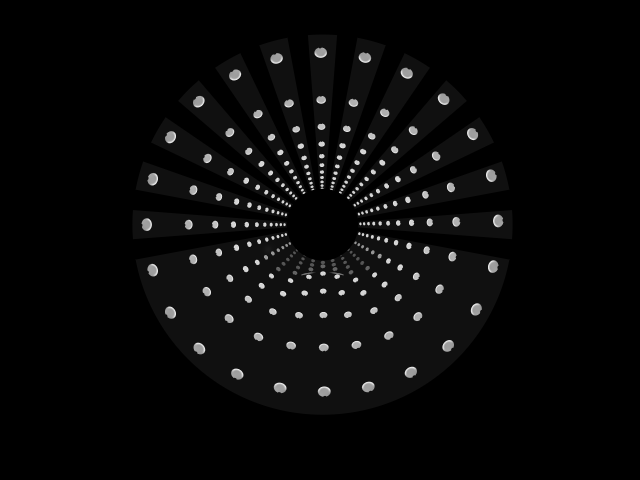
Reproduce this background procedurally as a Shadertoy shader.

```glsl
// Dark fanned disc with a round hole and converging rings of pale notched dots.

const float SECTOR = 0.2617994; // one of 24 equal sectors

// 1 inside a shape (positive distance), softened over one pixel
float fill(float d, float px) {
    return clamp(d / px + 0.5, 0.0, 1.0);
}

// Radius of ring n along the direction with the given sine
float ringRadius(float n, float s) {
    float side = 1.0 / (2.73 + 0.84 * n + 0.015 * n * n);
    float top = 1.0 / (2.79 + 1.054 * n);
    float bottom = max(0.348 * pow(0.736, n), 0.127 - 0.008 * n);
    return s > 0.0 ? mix(side, top, s * s * s) : mix(side, bottom, pow(-s, 6.0));
}

void mainImage(out vec4 fragColor, in vec2 fragCoord) {
    float px = 1.0 / iResolution.y;
    vec2 p = (fragCoord - 0.5 * iResolution.xy) * px - vec2(0.0052, 0.032);
    float r = max(length(p), 1e-4);
    float angle = atan(p.y, p.x);

    // Separate blades above, one solid fan below
    float fromBlade = abs(angle - SECTOR * round(angle / SECTOR));
    float blade = r * (0.0767 - fromBlade);
    float fan = r * (1.386 - acos(clamp(-p.y / r, -1.0, 1.0)));
    float annulus = min(0.396 - r, r - 0.0747);
    float panel = fill(min(annulus, max(blade, fan)), px);
    float shade = 0.064 * panel;

    // Dots, slightly turned against the blades
    float turned = angle - 0.0105 * (1.0 + cos(angle));
    float spoke = SECTOR * round(turned / SECTOR);
    float s = sin(spoke);
    float across = r * sin(turned - spoke);
    for (float n = 0.0; n < 11.0; n++) {
        float size = 0.036 / (2.73 + 0.84 * n + 0.015 * n * n);
        vec2 q = vec2(across, r - ringRadius(n, s)) / size;
        float body = (1.0 - length(q * vec2(1.0, 1.22))) * size * 0.9;
        float notch = (length(q - vec2(0.1, 1.05)) - 0.38) * size;
        float dot = fill(min(body, notch), px);

        // Grey face with a bright rim towards the hole
        float rim = smoothstep(0.55, 0.95, length(q * vec2(1.0, 1.22)))
                  * smoothstep(0.3, -0.4, q.y);
        float face = mix(0.62, 0.83, min(n / 3.0, 1.0)) - 0.08 * q.x * q.y;
        float tone = mix(face, 0.92, rim);
        tone *= 1.0 - 0.6 * smoothstep(4.2, 5.2, n) * smoothstep(-0.3, -0.7, s);
        shade = mix(shade, tone, dot * fill(annulus, px));
    }

    // Thin curved glints below the hole
    float reach = abs(p.x) / 0.045;
    float curve = abs(p.y + 0.099 + 0.006 * reach * reach);
    float glint = smoothstep(0.0028, 0.0004, curve)
                * smoothstep(0.15, 0.7, reach) * smoothstep(1.05, 0.9, reach);
    shade = max(shade, 0.45 * glint);

    // Faint smudges at the edge of the hole
    float smudge = exp(-dot(p + vec2(0.113, 0.052), p + vec2(0.113, 0.052)) / 0.00008);
    shade += 0.035 * smudge * panel;

    fragColor = vec4(vec3(shade), 1.0);
}
```
